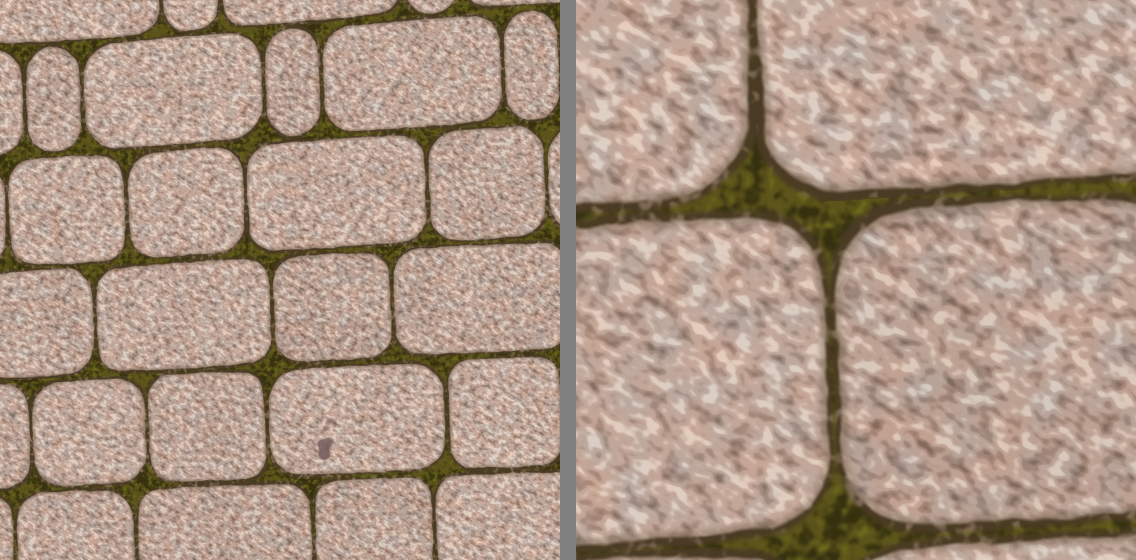
Left, the full canvas; right, a detail of the centre.
Give the GLSL for this texture, as a three.js fragment shader.

```glsl
// Weathered pinkish paving stones in sloping rows, with moss and soil in the joints.
varying vec2 vUv;

const vec3 STONE = vec3(0.75, 0.65, 0.60);
const vec3 STONE_LIGHT = vec3(0.87, 0.80, 0.75);
const vec3 STONE_DARK = vec3(0.64, 0.54, 0.49);
const vec3 PIT = vec3(0.49, 0.41, 0.36);
const vec3 SOIL = vec3(0.49, 0.41, 0.33);
const vec3 GROOVE = vec3(0.29, 0.23, 0.14);
const vec3 MOSS = vec3(0.36, 0.33, 0.10);
const vec3 MOSS_DARK = vec3(0.21, 0.19, 0.06);
const vec3 STAIN = vec3(0.43, 0.34, 0.34);

const float FIRST_JOINT = 0.085;   // depth of the first row joint at the left
const float ROW_HEIGHT = 0.1985;
const float ROW_SLOPE = 0.075;
const float ROW_SPREAD = 0.0078;   // extra row height at the right
const float JOINT_TILT = 0.007;
const float HALF_GAP = 0.0035;
const float CORNER = 0.043;
const float BULGE = 0.0035;
const float EDGE = 0.0016;
const float GRAIN = 76.0;
const vec2 STAIN_AT = vec2(0.582, 0.208);

float hash(vec2 p) {
  vec3 q = fract(p.xyx * 0.1031);
  q += dot(q, q.yzx + 33.33);
  return fract((q.x + q.y) * q.z);
}

float cornerSlope(vec2 cell, vec2 offset) {
  float angle = 6.2832 * hash(cell + 71.0);
  return dot(vec2(cos(angle), sin(angle)), offset);
}

// Gradient noise, roughly -0.7 to 0.7
float noise(vec2 p) {
  vec2 i = floor(p), f = fract(p);
  vec2 u = f * f * f * (f * (f * 6.0 - 15.0) + 10.0);
  vec2 e = vec2(1.0, 0.0);
  float low = mix(cornerSlope(i, f), cornerSlope(i + e, f - e), u.x);
  float high = mix(cornerSlope(i + e.yx, f - e.yx), cornerSlope(i + 1.0, f - 1.0), u.x);
  return mix(low, high, u.y);
}

// Start, first joint, second joint and period of the stones in a row
vec4 rowJoints(float row) {
  if (row < 0.5) return vec4(0.286, 0.106, 0.106, 0.430);
  if (row < 1.5) return vec4(0.044, 0.103, 0.103, 0.427);
  if (row < 2.5) return vec4(0.013, 0.213, 0.426, 0.750);
  if (row < 3.5) return vec4(0.486, 0.215, 0.215, 0.531);
  if (row < 4.5) return vec4(0.056, 0.207, 0.421, 0.742);
  return vec4(0.560, 0.216, 0.216, 0.532);
}

float roundedBox(vec2 p, vec2 halfSize, float radius) {
  vec2 q = abs(p) - halfSize + radius;
  return length(max(q, 0.0)) + min(max(q.x, q.y), 0.0) - radius;
}

// Signed distance to the nearest stone in x, its random tone in y
vec2 paving(vec2 uv) {
  float height = ROW_HEIGHT + ROW_SPREAD * uv.x;
  float k = (1.0 - uv.y - FIRST_JOINT + ROW_SLOPE * uv.x) / height;
  float row = floor(k) + 1.0;
  float across = fract(k) - 0.5;
  vec4 joints = rowJoints(row);
  float x = uv.x - JOINT_TILT * across - joints.x;
  float t = mod(x, joints.w);
  float slot = step(joints.y, t) + step(joints.z, t);
  float left = slot < 0.5 ? 0.0 : (slot < 1.5 ? joints.y : joints.z);
  float right = slot < 0.5 ? joints.y : (slot < 1.5 ? joints.z : joints.w);
  vec2 id = vec2(floor(x / joints.w) * 3.0 + slot + 20.0, row + 5.0);

  vec2 p = vec2(t - 0.5 * (left + right), across * height);
  p.y += p.x * 0.035 * (hash(id + 13.0) - 0.5);
  vec2 halfSize = 0.5 * vec2(right - left, height) - HALF_GAP;
  halfSize.y -= 0.0035 * hash(id + 29.0);
  float radius = min(CORNER * mix(0.75, 1.25, hash(id + 47.0)), halfSize.x * 0.85);
  vec2 bow = p.yx / halfSize.yx;
  float d = roundedBox(p, halfSize - BULGE * bow * bow, radius);
  d += 0.0025 * noise(uv * 28.0) + 0.0014 * noise(uv * 90.0);
  return vec2(d, hash(id + 83.0));
}

vec3 stoneColor(vec2 uv, float d, float tone) {
  // Elongated mineral grains
  vec2 g = vec2(dot(uv, vec2(0.86, -0.51)), 1.6 * dot(uv, vec2(0.51, 0.86))) * GRAIN;
  float grain = 1.3 * noise(g) + 0.8 * noise(g * 2.1 + 17.0) + 0.25 * noise(uv * 14.0);
  vec3 color = mix(STONE_DARK, STONE, smoothstep(-0.5, -0.05, grain));
  color = mix(color, STONE_LIGHT, smoothstep(0.08, 0.6, grain));
  color = mix(color, PIT, 0.8 * smoothstep(0.5, 0.95, -grain));
  color += vec3(0.05, -0.01, -0.04) * noise(uv * 45.0 + 9.0) + 0.03 * (tone - 0.5);
  // Dark stain with a ragged outline
  vec2 s = uv - STAIN_AT;
  s.x -= 0.25 * s.y;
  float blot = length(s * vec2(1.0, 0.4)) + 0.018 * noise(uv * 42.0 + 3.0);
  color = mix(STAIN, color, mix(0.2, 1.0, smoothstep(0.009, 0.015, blot)));
  // Soiled rim
  return mix(color, SOIL, 0.55 * smoothstep(-0.007, 0.0, d));
}

vec3 jointColor(vec2 uv, float d) {
  float fine = noise(uv * 110.0) + 0.6 * noise(uv * 210.0);
  vec3 soil = mix(GROOVE, SOIL, smoothstep(0.0, 0.7, fine + 0.6 * noise(uv * 17.0)));
  vec3 moss = mix(MOSS_DARK, MOSS, smoothstep(-0.6, 0.3, fine + noise(uv * 26.0)));
  moss += vec3(0.06, 0.08, 0.01) * smoothstep(0.2, 0.8, fine);
  float growth = smoothstep(0.002, 0.008, d + 0.006 * noise(uv * 9.0 + 4.0));
  return mix(soil, moss, growth);
}

void main() {
  vec2 stone = paving(vUv);
  float cover = 1.0 - smoothstep(-EDGE, EDGE, stone.x);
  vec3 color = mix(jointColor(vUv, stone.x), stoneColor(vUv, stone.x, stone.y), cover);
  gl_FragColor = vec4(color, 1.0);
}
```
